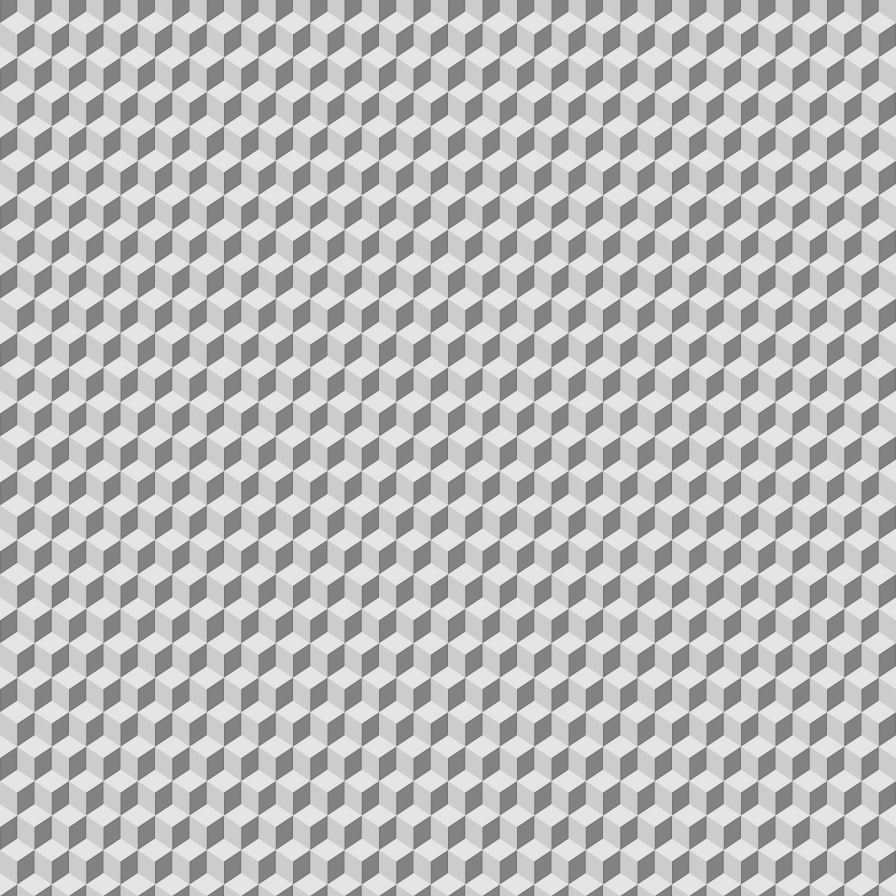
Give the GLSL for this pattern, as a three.js fragment shader.

```glsl
// Tumbling blocks: staggered rows of grey cubes, each with a light top, a mid
// left face and a dark right face with a faint darker rim. Each sample is
// assigned to its hexagonal cube cell, then to a face; a sample grid smooths edges.

varying vec2 vUv;

const float CUBES = 26.0;         // cubes across and rows down; even, so it tiles
const float HALF_TOP = 1.0 / 3.0; // half height of the top rhombus, in cells
const float SIDE = 2.0 / 3.0;     // height of the vertical edges, in cells
const float SLOPE = 2.0 / 3.0;    // steepness of the slanted edges
const float RIM = 0.04;           // width of the rim on the dark face, in cells
const float TOP_SHADE = 0.90;
const float LEFT_SHADE = 0.80;
const float RIGHT_SHADE = 0.51;
const float RIM_SHADE = 0.47;
const int SAMPLES = 4;            // samples per side of the smoothing grid

// Offset from the centre of the cube's top rhombus, with y pointing down.
vec2 cubeOffset(vec2 p) {
  float row = floor(p.y - HALF_TOP);
  vec2 d = vec2(fract(p.x + 0.5 * mod(row, 2.0)) - 0.5, p.y - row - SIDE);

  // Points above the upper edges belong to the staggered row above.
  if (d.y < SLOPE * abs(d.x) - HALF_TOP) {
    d = vec2(fract(d.x) - 0.5, d.y + 1.0);
  }
  return d;
}

float rightFaceShade(float across, float down) {
  float sideDistance = min(across, 0.5 - across);
  float slantDistance = min(down, SIDE - down) / length(vec2(1.0, SLOPE));
  return min(sideDistance, slantDistance) < RIM ? RIM_SHADE : RIGHT_SHADE;
}

float cubeShade(vec2 p) {
  vec2 d = cubeOffset(p);
  float belowTop = d.y - (HALF_TOP - SLOPE * abs(d.x));
  if (belowTop < 0.0) return TOP_SHADE;
  if (d.x < 0.0) return LEFT_SHADE;
  return rightFaceShade(d.x, belowTop);
}

void main() {
  vec2 p = vec2(vUv.x, 1.0 - vUv.y) * CUBES;
  vec2 footprint = fwidth(p);

  // Average the shades over the footprint of the fragment.
  float shade = 0.0;
  for (int j = 0; j < SAMPLES; j++) {
    for (int i = 0; i < SAMPLES; i++) {
      vec2 jitter = (vec2(float(i), float(j)) + 0.5) / float(SAMPLES) - 0.5;
      shade += cubeShade(p + jitter * footprint);
    }
  }
  gl_FragColor = vec4(vec3(shade / float(SAMPLES * SAMPLES)), 1.0);
}
```
